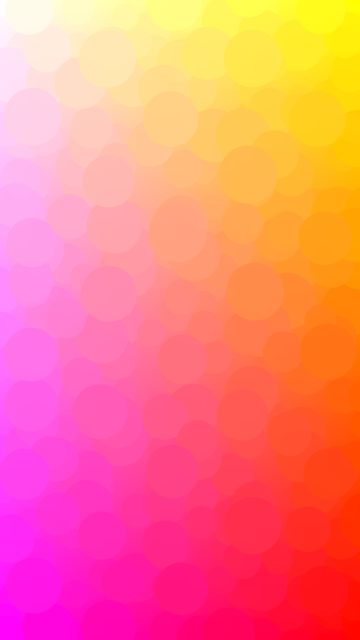
Reproduce this background procedurally as a Shadertoy shader.

```glsl
// Soft overlapping discs over a four-corner gradient: white, yellow, magenta, red.
// Each disc takes the gradient colour at its centre; a random scatter lies below
// a looser staggered lattice of larger discs.

vec2 hash2(float n) {
    return fract(sin(vec2(n * 127.1 + 3.7, n * 269.5 + 8.3)) * 43758.5453);
}

// Green rises upward, blue falls to the right
vec3 gradient(vec2 uv) {
    uv = clamp(uv, 0.0, 1.0);
    return vec3(1.0, uv.y, 1.0 - uv.x);
}

// Blend one disc over the colour; radius is in canvas widths
void paintDisc(inout vec3 color, vec2 uv, vec2 center, float radius, float opacity) {
    vec2 offset = (uv - center) * vec2(1.0, iResolution.y / iResolution.x);
    float soft = 0.8 / iResolution.x;
    float cover = 1.0 - smoothstep(radius - soft, radius + soft, length(offset));
    color = mix(color, gradient(center), cover * opacity);
}

void mainImage(out vec4 fragColor, in vec2 fragCoord) {
    vec2 uv = fragCoord / iResolution.xy;
    vec3 color = gradient(uv);

    // Scattered discs of mixed sizes, evenly spread with a little jitter
    for (int i = 0; i < 260; i++) {
        float n = float(i);
        vec2 center = fract(n * vec2(0.7549, 0.5698)) * 1.08 - 0.04;
        center += (hash2(n) - 0.5) * vec2(0.12, 0.07);
        float radius = mix(0.035, 0.08, hash2(n + 400.0).x);
        paintDisc(color, uv, center, radius, 0.85);
    }

    // Larger discs on a staggered lattice, three to a row from the top
    for (int i = 0; i < 33; i++) {
        float row = float(i / 3);
        float column = float(i % 3) + 0.5 * mod(row, 2.0);
        vec2 center = vec2(0.085 + 0.405 * column, 0.992 - 0.0911 * row);
        vec2 random = hash2(float(i) + 700.0);
        center += (random - 0.5) * vec2(0.04, 0.02);
        paintDisc(color, uv, center, mix(0.066, 0.082, random.y), 0.9);
    }

    fragColor = vec4(color, 1.0);
}
```
